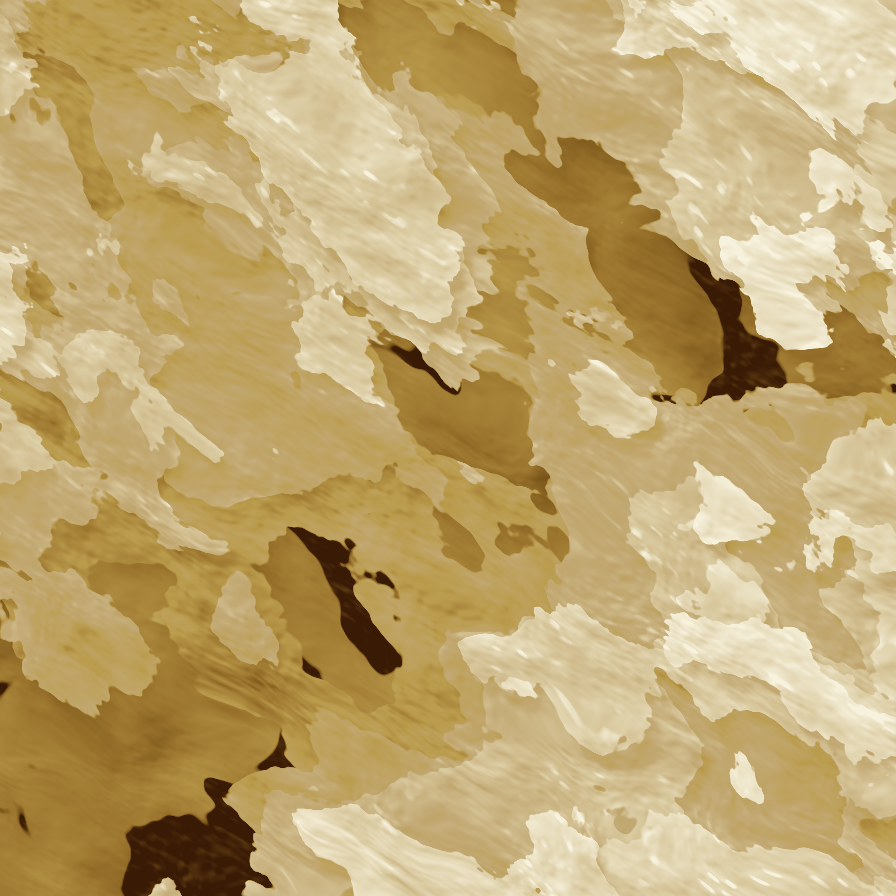
This texture is drawn by a WebGL 2 fragment shader. Its source:

```glsl
#version 300 es
precision highp float;
// Crumbly pale wax: ragged translucent sheets stacked over amber hollows.

uniform vec2 u_resolution;
out vec4 fragColor;

const int SHEETS = 5;
const vec2 TO_LIGHT = vec2(-0.5, 0.86);

float hash(vec2 p) {
  return fract(sin(dot(p, vec2(127.1, 311.7))) * 43758.5453);
}

float noise(vec2 p) {
  vec2 cell = floor(p);
  vec2 f = fract(p);
  f = f * f * f * (f * (f * 6.0 - 15.0) + 10.0);
  float low = mix(hash(cell), hash(cell + vec2(1.0, 0.0)), f.x);
  float high = mix(hash(cell + vec2(0.0, 1.0)), hash(cell + 1.0), f.x);
  return mix(low, high, f.y);
}

// Octaves are rotated to hide the lattice; the result is normalised to 0..1.
float fbm(vec2 p, int octaves, float gain) {
  const mat2 TURN = mat2(1.6, 1.2, -1.2, 1.6);
  float sum = 0.0, total = 0.0, amp = 1.0;
  for (int i = 0; i < octaves; i++) {
    sum += amp * noise(p);
    total += amp;
    amp *= gain;
    p = TURN * p + 17.3;
  }
  return sum / total;
}

// Aligns the x axis with the falling diagonal and stretches features along it.
vec2 alongGrain(vec2 p) {
  const vec2 GRAIN = vec2(0.78, -0.62);
  return vec2(dot(p, GRAIN) * 0.75, dot(p, vec2(-GRAIN.y, GRAIN.x)) * 1.15);
}

// Small displacement that makes torn, flaky outlines.
vec2 tear(vec2 q) {
  return q + 0.035 * (vec2(noise(q * 13.0), noise(q * 13.0 + 41.0)) - 0.5);
}

float broadRelief(vec2 q) {
  return fbm(q * 4.2 + 3.7, 3, 0.45);
}

float sheetHeight(vec2 q, float seed) {
  float own = fbm(q * (4.5 + seed * 0.8) + seed * 23.1 + 8.0, 6, 0.52);
  return mix(broadRelief(q), own, 0.55);
}

float fineRelief(vec2 q) {
  return fbm(q * vec2(15.0, 22.0) + 60.0, 4, 0.6);
}

// Tone 0..1 to colour, from dark pits through amber to pale wax.
vec3 waxColour(float tone) {
  const vec3 COLOURS[7] = vec3[7](
    vec3(0.22, 0.10, 0.02), vec3(0.47, 0.33, 0.10), vec3(0.61, 0.46, 0.18),
    vec3(0.73, 0.61, 0.30), vec3(0.76, 0.66, 0.45), vec3(0.86, 0.80, 0.64),
    vec3(0.97, 0.95, 0.87));
  const float STOPS[7] = float[7](0.0, 0.06, 0.17, 0.35, 0.57, 0.82, 1.1);
  vec3 colour = COLOURS[0];
  for (int i = 1; i < 7; i++) {
    float blend = (tone - STOPS[i - 1]) / (STOPS[i] - STOPS[i - 1]);
    colour = mix(colour, COLOURS[i], clamp(blend, 0.0, 1.0));
  }
  return colour;
}

// Floor of the hollows, broken by a few sharp dark pits.
float hollowTone(vec2 q, float edge) {
  float tone = 0.2 + 0.4 * (fbm(q * 7.0 + 90.0, 4, 0.5) - 0.5);
  float pit = fbm(q * 8.0 + 130.0, 4, 0.45);
  return max(tone, 0.07) * smoothstep(-edge, edge + 0.012, pit - 0.34);
}

void main() {
  vec2 p = gl_FragCoord.xy / u_resolution.y;
  float edge = 2.5 / u_resolution.y;
  vec2 q = tear(alongGrain(p));
  vec2 qShadow = tear(alongGrain(p + TO_LIGHT * 0.02));
  vec2 qNear = tear(alongGrain(p + TO_LIGHT * 0.005));

  float grain = fineRelief(q);
  float lit = grain - fineRelief(qNear);
  float cloud = fbm(q * 3.0 + 200.0, 3, 0.5) - 0.5;
  float tone = hollowTone(q, edge) + 0.3 * lit;

  // Stack the sheets from deep to near, each shading the ones below.
  for (int i = 0; i < SHEETS; i++) {
    float depth = float(i) / float(SHEETS - 1);
    float level = mix(0.43, 0.57, depth);
    float height = sheetHeight(q, float(i)) - level;
    float heightToLight = sheetHeight(qShadow, float(i)) - level;

    float shadow = smoothstep(-0.02, 0.05, heightToLight);
    tone *= 1.0 - 0.3 * shadow;

    float slope = clamp(height - heightToLight, -0.12, 0.12);
    float rim = exp(-40.0 * max(height, 0.0));
    float surface = mix(0.33, 0.84, depth) + 0.9 * slope + 0.07 * rim
                  + 0.45 * cloud + 0.9 * lit + 0.25 * (grain - 0.5);
    tone = mix(tone, surface, smoothstep(-edge, edge, height));
  }

  // Moist glints on the pale parts.
  float glint = smoothstep(0.72, 0.95, noise(q * vec2(60.0, 130.0)));
  glint *= smoothstep(0.45, 0.8, tone) * smoothstep(0.45, 0.65, grain);
  fragColor = vec4(waxColour(tone + 0.25 * glint), 1.0);
}
```
